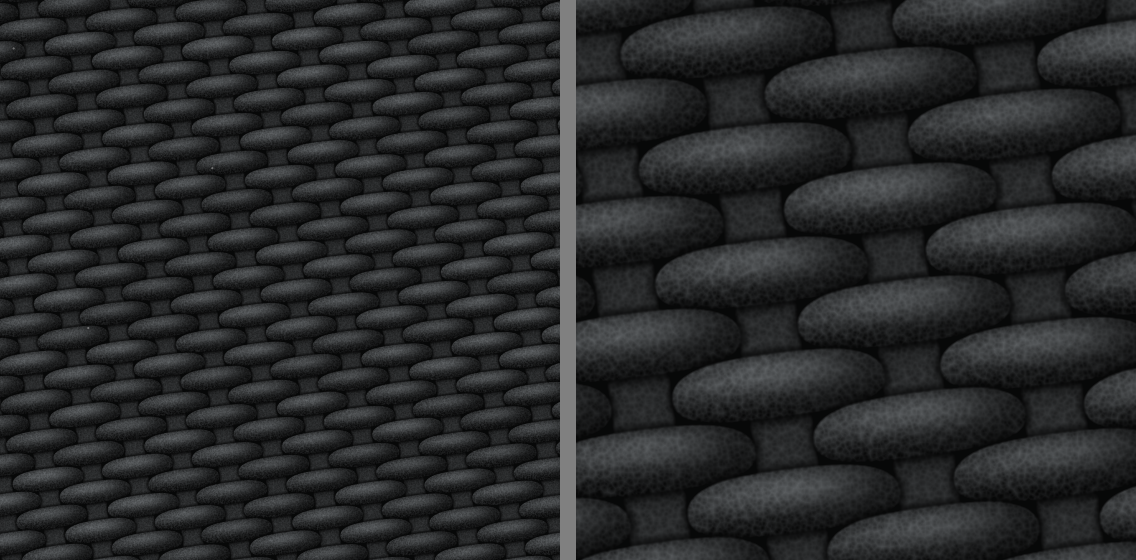
Left: the whole. Right: its middle third, enlarged.
A WebGL 1 fragment shader for this texture:

```glsl
precision highp float;
uniform vec2 u_resolution;

const vec2 ORIGIN = vec2(0.160, 0.784);        // centre of one raised strand
const vec2 WEFT_STEP = vec2(0.0803, 0.0099);   // one column along a strand
const vec2 WARP_STEP = vec2(-0.0047, 0.0344);  // one row up a strap
const vec2 STRAND_HALF = vec2(0.785, 0.55);    // in columns and rows
const float CONVERGENCE = 0.037;               // rows close up to the right
const float HORIZON = 0.564;
const vec3 TINT = vec3(0.965, 1.0, 1.025);

float cross2(vec2 a, vec2 b) { return a.x * b.y - a.y * b.x; }

vec2 hash2(vec2 p) {
  vec3 q = fract(p.xyx * vec3(0.1031, 0.1030, 0.0973));
  q += dot(q, q.yzx + 33.33);
  return fract((q.xx + q.yz) * q.zy);
}

// Distance to the nearest scattered cell point
float cellular(vec2 p) {
  vec2 cell = floor(p);
  float nearest = 2.0;
  for (int j = -1; j <= 1; j++) {
    for (int i = -1; i <= 1; i++) {
      vec2 c = cell + vec2(float(i), float(j));
      nearest = min(nearest, length(c + hash2(c) - p));
    }
  }
  return nearest;
}

float layeredSines(vec2 p) {
  float sum = sin(p.x + 1.7 * sin(p.y * 0.8));
  sum += 0.6 * sin(p.y * 1.9 - p.x * 1.3 + 2.0);
  return (sum + 0.4 * sin(p.x * 2.7 + p.y * 3.1)) * 0.5;
}

// Fine leather grain, centred on zero
float leather(vec2 p) {
  vec2 warp = 0.002 * vec2(layeredSines(p * 210.0), layeredSines(p.yx * 190.0));
  float coarse = cellular((p + warp) * vec2(215.0, 190.0)) - 0.48;
  float fine = cellular(p * 340.0 + 19.0) - 0.48;
  return 0.65 * coarse + 0.75 * fine;
}

// Approximate canvas distance to a long pill with blunt ends
float pillDistance(vec2 s, vec2 halfSize) {
  const vec2 POWER = vec2(3.6, 2.3);
  vec2 a = max(abs(s), 0.001);
  vec2 raised = pow(a, POWER);
  vec2 slope = POWER * raised / a / halfSize;
  return (raised.x + raised.y - 1.0) / max(length(slope), 1.0);
}

// Rounded strand lit from above, matte at the left, dim at the right end
float strandShade(vec2 s, float grain, float tone) {
  float y = s.y - 0.4;
  float x = s.x + 0.08;
  float across = exp(-1.9 * y * y);
  float along = exp(-(x < 0.0 ? 0.75 : 1.35) * x * x);
  along *= 1.0 - 0.35 * smoothstep(0.4, 1.0, s.x);
  float rim = smoothstep(1.1, 0.85, abs(s.y));
  float shade = 0.075 + 0.25 * across * along * mix(0.7, 1.0, rim);
  float wrinkle = mix(0.12, 0.08, smoothstep(-0.6, 0.7, s.x));
  return shade * tone + grain * wrinkle;
}

// Flat strap seen through the openings, shaded under the strand above
float strapShade(vec2 weave, float grain, float soft) {
  float column = floor(weave.x + 0.5);
  float x = abs(weave.x - column);
  float y = mod(weave.y - column, 2.0) - 1.0;
  float body = 0.178 - 0.06 * smoothstep(0.05, 0.55, y);
  body += 0.075 * grain - 0.4 * x * x;
  return mix(0.03, body, 1.0 - smoothstep(0.215 - soft, 0.235 + soft, x));
}

// Sparse pale dust
float dust(vec2 p, float soft) {
  vec2 g = p * 14.0;
  vec2 cell = floor(g);
  vec2 h = hash2(cell + 71.0);
  float d = length(fract(g) - 0.2 - 0.6 * h.yx) / 14.0;
  return step(0.975, h.x) * (1.0 - smoothstep(0.001, 0.0015 + soft, d));
}

void main() {
  vec2 p = gl_FragCoord.xy / u_resolution;
  float soft = max(0.7 / u_resolution.y, 0.001);

  // Canvas to column and row coordinates
  vec2 q = p - ORIGIN;
  q.y += CONVERGENCE * q.x * (p.y - HORIZON);
  vec2 weave = vec2(cross2(q, WARP_STEP), cross2(WEFT_STEP, q));
  weave /= cross2(WEFT_STEP, WARP_STEP);
  vec2 halfSize = STRAND_HALF * vec2(length(WEFT_STEP), length(WARP_STEP));

  float grain = leather(p);
  float shade = strapShade(weave, grain, soft / length(WEFT_STEP));

  // Raised strands, each row lying over the one above
  for (int k = 0; k < 3; k++) {
    float row = floor(weave.y + 0.5) + 1.0 - float(k);
    float column = row + 2.0 * floor((weave.x - row) * 0.5 + 0.5);
    vec2 id = vec2(column, row);
    vec2 vary = hash2(id + 137.0) - 0.5;
    vec2 s = (weave - id - vary * vec2(0.04, 0.05)) / STRAND_HALF;
    s.y += 0.09 * s.x * s.x - 0.03 - 0.05 * s.x * vary.y;
    float d = pillDistance(s, halfSize);
    shade *= 1.0 - 0.6 * (1.0 - smoothstep(0.0, 0.0055, d));
    float body = strandShade(s, grain, 1.0 + 0.18 * vary.x);
    shade = mix(shade, body, 1.0 - smoothstep(-soft, soft, d));
  }

  // Broad uneven light
  shade *= 1.0 + 0.03 * layeredSines(p * 5.0);
  vec3 color = TINT * max(shade, 0.03);
  color = mix(color, vec3(0.55), 0.7 * dust(p, soft));
  gl_FragColor = vec4(color, 1.0);
}
```
